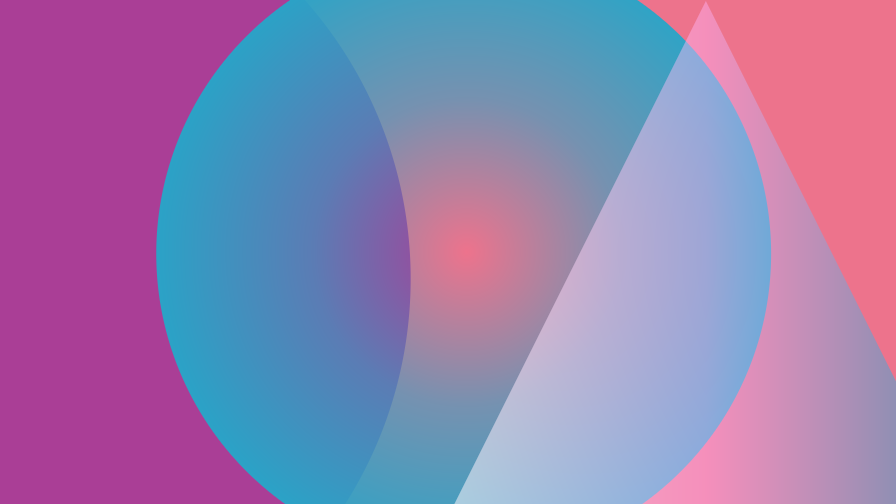
Reproduce this background procedurally as a Shadertoy shader.

```glsl
// Overlapping translucent shapes: a purple disc on coral, a teal disc that
// clears towards its centre, and a pale triangle tinted from left to right.
// Each shape is a signed distance turned into smooth coverage, then blended.

const vec3 CORAL  = vec3(0.930, 0.450, 0.550);
const vec3 PURPLE = vec3(0.668, 0.242, 0.590);
const vec3 TEAL   = vec3(0.150, 0.650, 0.785);

// Tints of the triangle, with opacity in the last component
const vec4 MIST = vec4(0.98, 0.96, 0.98, 0.55);
const vec4 PINK = vec4(1.00, 0.70, 0.96, 0.45);
const vec4 BLUE = vec4(0.20, 0.67, 0.86, 0.50);

float discDistance(vec2 p, vec2 center, float radius) {
    return length(p - center) - radius;
}

// Symmetric wedge that opens downwards from its apex
float wedgeDistance(vec2 p, vec2 apex, float slope) {
    vec2 d = p - apex;
    return (abs(d.x) + slope * d.y) / sqrt(1.0 + slope * slope);
}

float coverage(float dist, float pixel) {
    return clamp(0.5 - dist / pixel, 0.0, 1.0);
}

// Position of x between two stops, from 0 to 1
float ramp(float from, float to, float x) {
    return clamp((x - from) / (to - from), 0.0, 1.0);
}

// Opacity of the teal disc: steep near the centre, gentler at the rim
float tealOpacity(float t) {
    return 0.60 * ramp(0.0, 0.5, t) + 0.36 * ramp(0.5, 1.0, t);
}

vec4 wedgeTint(float x, float left, float middle, float right) {
    vec4 tint = mix(MIST, PINK, ramp(left, middle, x));
    return mix(tint, BLUE, ramp(middle, right, x));
}

void mainImage(out vec4 fragColor, in vec2 fragCoord) {
    float pixel = 1.0 / iResolution.y;
    vec2 p = fragCoord * pixel;

    // Purple disc, cut off by the left side
    float purpleDist = discDistance(p, vec2(-0.0185, 0.4468), 0.8333);
    vec3 color = mix(CORAL, PURPLE, coverage(purpleDist, pixel));

    // Teal disc with a clear core
    float tealRadius = 0.61;
    float tealDist = discDistance(p, vec2(0.920, 0.4965), tealRadius);
    float fade = tealOpacity(length(p - vec2(0.926, 0.5)) / tealRadius);
    color = mix(color, TEAL, fade * coverage(tealDist, pixel));

    // Pale triangle in front
    vec2 apex = vec2(1.4005, 0.998);
    vec4 tint = wedgeTint(p.x, 0.903, apex.x, 1.778);
    float wedge = coverage(wedgeDistance(p, apex, 0.5), pixel);
    color = mix(color, tint.rgb, tint.a * wedge);

    fragColor = vec4(color, 1.0);
}
```
